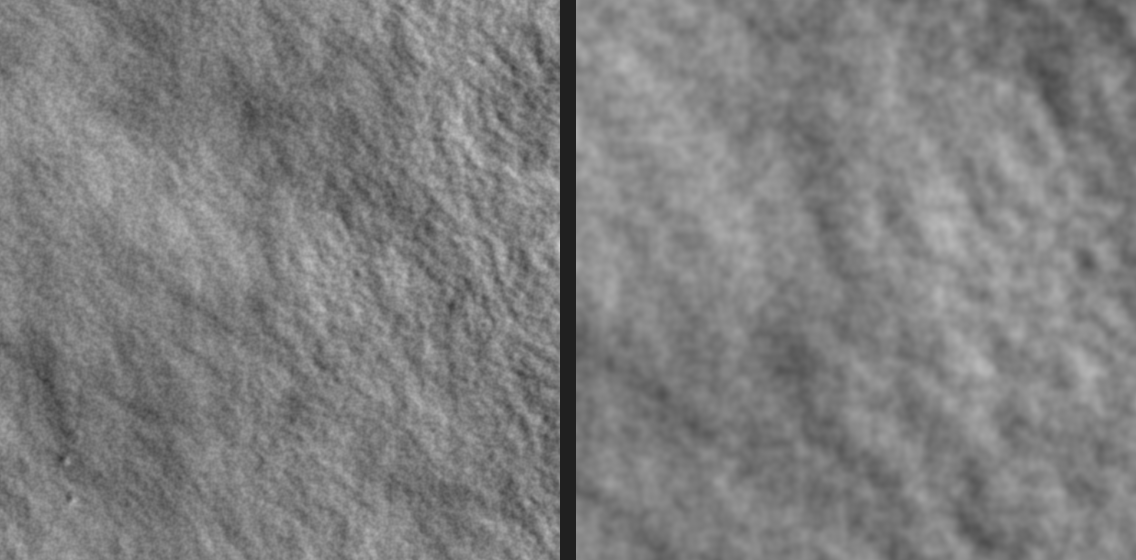
Left: the whole. Right: its middle third, enlarged.
This texture is drawn by a Shadertoy shader. Its source:

```glsl
// Grey, wind-streaked ground seen from above: slanted furrows, soft relief and fine grain.

const vec2 ALONG = vec2(0.6, -0.8);   // direction of the streaks
const vec2 ACROSS = vec2(0.8, 0.6);
const vec2 LIT_SLOPE = vec2(0.011, 0.004);
const float MID_GREY = 0.493;

vec2 hash2(vec2 p) {
    vec3 q = fract(vec3(p.xyx) * vec3(0.1031, 0.1030, 0.0973));
    q += dot(q, q.yzx + 33.33);
    return fract((q.xx + q.yz) * q.zy);
}

float cornerSlope(vec2 cell, vec2 corner, vec2 f) {
    float angle = 6.2832 * hash2(cell + corner + 100.0).x;
    return dot(vec2(cos(angle), sin(angle)), f - corner);
}

// Gradient noise, roughly -0.7 to 0.7
float gradientNoise(vec2 p) {
    vec2 cell = floor(p);
    vec2 f = p - cell;
    vec2 u = f * f * f * (f * (f * 6.0 - 15.0) + 10.0);
    float low = mix(cornerSlope(cell, vec2(0, 0), f), cornerSlope(cell, vec2(1, 0), f), u.x);
    float high = mix(cornerSlope(cell, vec2(0, 1), f), cornerSlope(cell, vec2(1, 1), f), u.x);
    return mix(low, high, u.y);
}

float fbm(vec2 p, int octaves, float gain) {
    float sum = 0.0;
    float amplitude = 1.0;
    for (int i = 0; i < octaves; i++) {
        sum += amplitude * gradientNoise(p);
        p = mat2(0.96, 0.28, -0.28, 0.96) * p * 2.03 + 17.3;
        amplitude *= gain;
    }
    return sum;
}

// Canvas position in streak space, shortened along the streaks
vec2 streakSpace(vec2 p, float frequency, float stretch) {
    return frequency * vec2(dot(p, ACROSS), dot(p, ALONG) / stretch);
}

float groundHeight(vec2 p) {
    return fbm(streakSpace(p, 24.0, 1.45) + 41.0, 3, 0.6);
}

// Dark, thin creases where the noise crosses zero, kept only in some places
float furrows(vec2 p, float width) {
    float line = abs(gradientNoise(streakSpace(p, 6.5, 2.4) + 8.4));
    float presence = smoothstep(0.02, 0.35, gradientNoise(streakSpace(p, 4.5, 1.3) + 63.0));
    return presence * (1.0 - smoothstep(0.0, width, line));
}

// Rare small pits, shaded on one wall and lit on the other
float pits(vec2 p, float frequency, float share) {
    vec2 cell = floor(p * frequency);
    vec2 pick = hash2(cell + 7.0);
    vec2 centre = 0.3 + 0.4 * hash2(cell + 29.0);
    vec2 d = (fract(p * frequency) - centre) / mix(0.07, 0.12, pick.y);
    return step(pick.x, share) * dot(d, vec2(0.9, -0.3)) * exp(-dot(d, d));
}

void mainImage(out vec4 fragColor, in vec2 fragCoord) {
    vec2 uv = fragCoord / iResolution.xy;
    vec2 bend = vec2(gradientNoise(uv * 5.0 + 3.0), gradientNoise(uv * 5.0 + 51.0));
    vec2 p = uv + 0.02 * bend;

    // Broad patches, and blotchy streaks that break up into short lumps
    float patches = fbm(streakSpace(p, 3.2, 1.8) + 5.7, 2, 0.5);
    float streaks = fbm(streakSpace(p, 10.0, 1.9) + 23.0, 3, 0.7);

    // Side-lit bumps, rougher towards the right
    float relief = groundHeight(p + LIT_SLOPE) - groundHeight(p);
    float roughness = 0.6 + 0.65 * smoothstep(0.3, 0.95, uv.x + 0.5 * gradientNoise(uv * 3.0 + 12.0));

    // Fine grain
    float grain = gradientNoise(uv * 95.0) + 0.75 * gradientNoise(uv * 170.0 + 31.0);

    float grey = MID_GREY + 0.006;
    grey += 0.135 * patches;
    grey += 0.105 * streaks;
    grey += 0.165 * roughness * relief;
    grey -= 0.1 * roughness * furrows(p, 0.12);
    grey += 0.078 * grain;
    grey += 0.4 * pits(uv, 13.0, 0.015);

    fragColor = vec4(vec3(clamp(grey, 0.0, 1.0)), 1.0);
}
```
